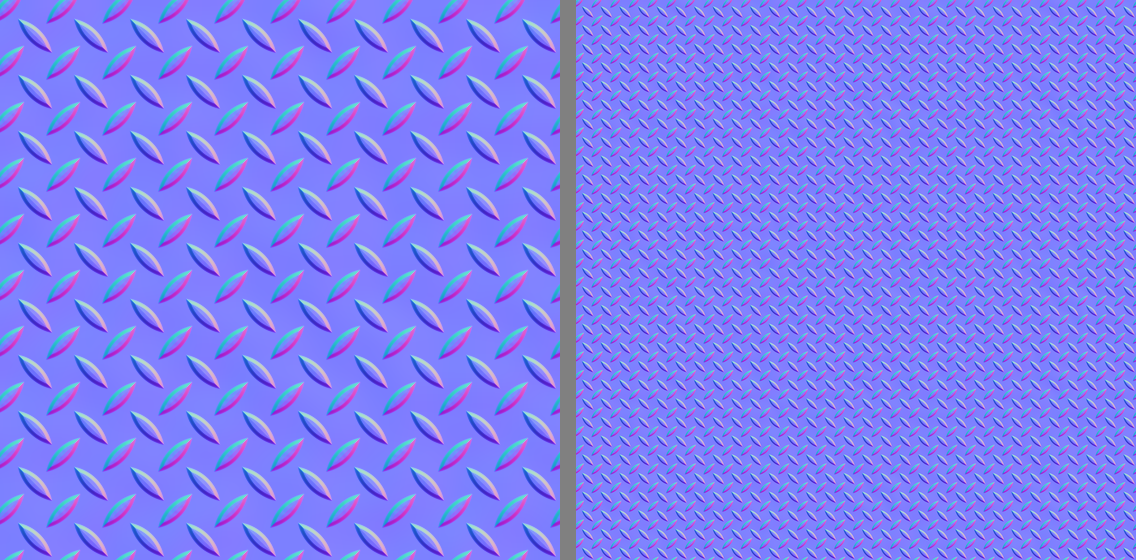
Left, the tile; right, the same tile 3 across and 3 down.
Write a WebGL 2 fragment shader that draws this texture map.

```glsl
#version 300 es
precision highp float;
// Tangent-space normal map of diamond tread plate with crossed, pointed lugs.

#define REPEATS 10.0      // cells across and down
#define HALF_LENGTH 0.445 // lug size, in cells
#define HALF_WIDTH 0.137
#define RIM_WIDTH 0.078   // bevel around each lug
#define RIM_HEIGHT 0.075
#define ROOF_SLOPE 0.17   // gentle rise towards the lug's long axis
#define END_FALL 0.16     // fall towards the lug's tips
#define WAVES 8.0         // plate undulations across the canvas
#define WAVE_HEIGHT 0.035
#define GRAIN 100.0       // lug grains across the canvas
#define GRAIN_HEIGHT 0.003

uniform vec2 u_resolution;
out vec4 fragColor;

vec2 gradientAt(vec2 lattice, float period) {
    vec3 p = fract(mod(lattice, period).xyx * vec3(0.1031, 0.1030, 0.0973));
    p += dot(p, p.yzx + 33.33);
    float angle = 6.28318 * fract((p.x + p.y) * p.z);
    return vec2(cos(angle), sin(angle));
}

// Gradient noise that wraps after a whole number of lattice steps.
float wrappedNoise(vec2 p, float period) {
    vec2 i = floor(p), f = p - i;
    vec2 u = f * f * f * (f * (f * 6.0 - 15.0) + 10.0);
    vec2 x = vec2(1.0, 0.0), y = vec2(0.0, 1.0);
    float a = dot(gradientAt(i, period), f);
    float b = dot(gradientAt(i + x, period), f - x);
    float c = dot(gradientAt(i + y, period), f - y);
    float d = dot(gradientAt(i + 1.0, period), f - 1.0);
    return mix(mix(a, b, u.x), mix(c, d, u.x), u.y);
}

// Height of one repeated lug; x is its mask, y its height.
vec2 lug(vec2 cell, vec2 center, vec2 axis) {
    vec2 p = fract(cell - center + 0.5) - 0.5;
    float along = dot(p, axis);
    float across = abs(dot(p, vec2(-axis.y, axis.x)));
    // Depth inside a lens bounded by two arcs.
    float radius = (HALF_LENGTH * HALF_LENGTH + HALF_WIDTH * HALF_WIDTH) / (2.0 * HALF_WIDTH);
    float depth = radius - length(vec2(along, across + radius - HALF_WIDTH));
    float mask = smoothstep(0.0, RIM_WIDTH, depth);
    float roof = ROOF_SLOPE * max(depth, 0.0) - END_FALL * along * along;
    return vec2(mask, mask * (RIM_HEIGHT + roof));
}

float plateHeight(vec2 cell) {
    vec2 falling = lug(cell, vec2(0.625, 0.36), vec2(0.7071, -0.7071));
    vec2 rising = lug(cell, vec2(0.13, 0.88), vec2(0.7071, 0.7071));
    float wave = WAVE_HEIGHT * wrappedNoise(cell * WAVES / REPEATS, WAVES);
    float grain = GRAIN_HEIGHT * wrappedNoise(cell * GRAIN / REPEATS, GRAIN);
    return falling.y + rising.y + wave + grain * max(falling.x, rising.x);
}

void main() {
    vec2 cell = REPEATS * gl_FragCoord.xy / u_resolution;

    // Slope over about one pixel, which also smooths the edges.
    float reach = max(0.5 * REPEATS / min(u_resolution.x, u_resolution.y), 0.004);
    vec2 dx = vec2(reach, 0.0), dy = vec2(0.0, reach);
    vec2 slope = vec2(plateHeight(cell + dx) - plateHeight(cell - dx),
                      plateHeight(cell + dy) - plateHeight(cell - dy)) / (2.0 * reach);

    // Pack the unit normal into colour, y pointing up.
    vec3 normal = normalize(vec3(-slope, 1.0));
    fragColor = vec4(0.5 + 0.5 * normal, 1.0);
}
```
